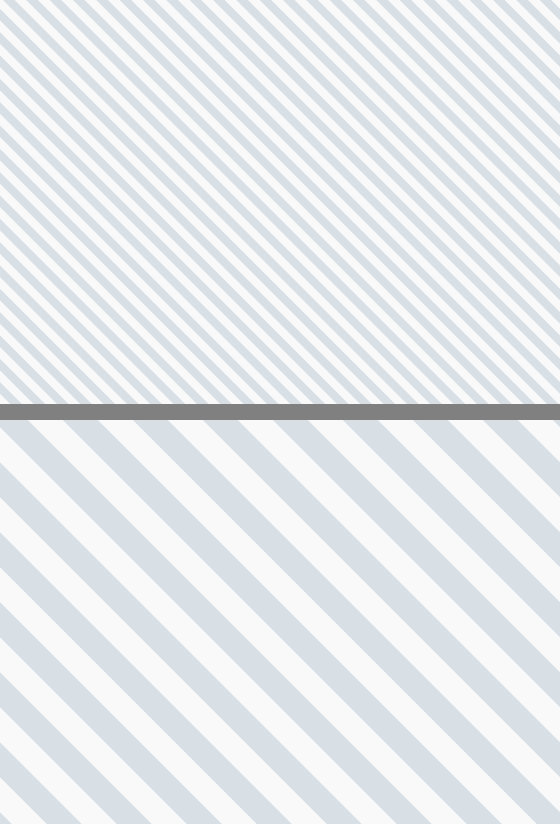
Top, the full canvas; bottom, a detail of the centre.
Give the GLSL for this pattern, as a Shadertoy shader.

```glsl
// Diagonal stripes in pale blue-grey on near white, falling to the right at 45 degrees.
// A folded fract of the diagonal coordinate gives the signed distance to each
// band edge, which is smoothed over about one pixel.

// Signed distance, in periods, to a band half a period wide; positive inside.
float stripeDistance(float phase) {
    return 0.25 - abs(fract(phase) - 0.5);
}

void mainImage(out vec4 fragColor, in vec2 fragCoord) {
    // Canvas width is one unit; measured from the upper left corner
    vec2 fromTopLeft = vec2(fragCoord.x, iResolution.y - fragCoord.y) / iResolution.x;

    // 24 repeats across, with the first band centred at 3/8 of a period
    float phase = 24.0 * (fromTopLeft.x - fromTopLeft.y) + 0.125;

    // Length of one pixel across the slanted edge, in periods
    float pixel = 24.0 * sqrt(2.0) / iResolution.x;
    float coverage = smoothstep(-0.6 * pixel, 0.6 * pixel, stripeDistance(phase));

    vec3 paper = vec3(0.975, 0.977, 0.98);
    vec3 blueGrey = vec3(0.848, 0.88, 0.902);
    fragColor = vec4(mix(paper, blueGrey, coverage), 1.0);
}
```
